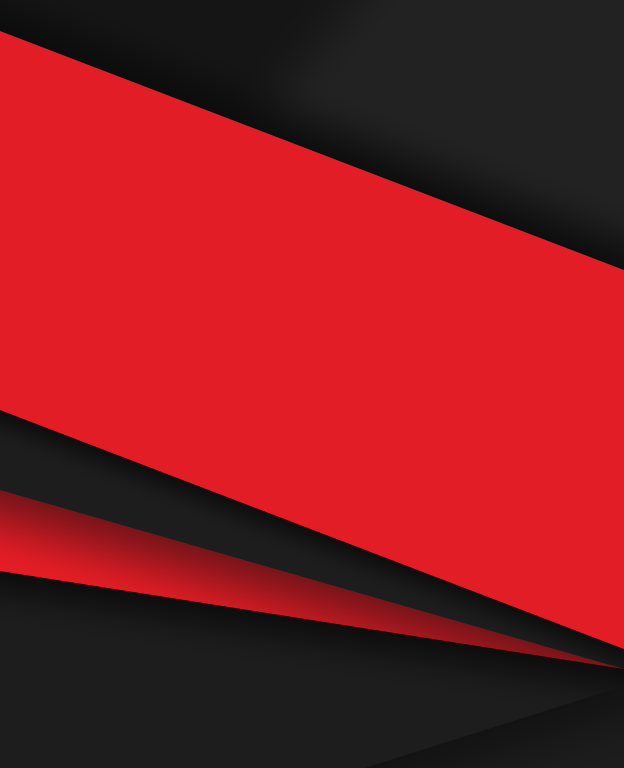
Give the GLSL for this background, as a Shadertoy shader.

```glsl
const float ASPECT = 0.8125;
const vec3 RED = vec3(0.892, 0.112, 0.147);
const vec3 DEEP_RED = vec3(0.43, 0.075, 0.095);
const vec3 CHARCOAL = vec3(0.112);
const vec3 SLATE = vec3(0.133);
const vec3 SOOT = vec3(0.084);
const vec3 SHADE = vec3(0.045);

// Signed distance to the line a-b, positive on its left side
float lineSide(vec2 p, vec2 a, vec2 b) {
    vec2 along = normalize(b - a);
    return dot(p - a, vec2(-along.y, along.x));
}

// Line crossing the whole canvas, given its heights at both sides
float slope(vec2 p, float leftY, float rightY) {
    return lineSide(p, vec2(0.0, leftY), vec2(ASPECT, rightY));
}

// Smooth coverage of the positive side of an edge
float cover(float d, float pixel) {
    return smoothstep(-0.6 * pixel, 0.6 * pixel, d);
}

// Shadow that fades with distance from an edge
vec3 shadowed(vec3 base, vec3 dark, float d, float reach) {
    return mix(dark, base, smoothstep(-0.25 * reach, reach, d));
}

void mainImage(out vec4 fragColor, in vec2 fragCoord) {
    vec2 p = fragCoord / iResolution.xy * vec2(ASPECT, 1.0);
    float pixel = 1.0 / iResolution.y;

    // Edges of the panels
    float bandTop = slope(p, 0.9596, 0.6484);
    float bandBottom = slope(p, 0.4661, 0.1549);
    float bladeTop = slope(p, 0.3620, 0.1289);
    float bladeBottom = slope(p, 0.2565, 0.1289);
    float crease = -lineSide(p, vec2(0.306, 0.857), vec2(0.423, 1.0));
    float corner = -lineSide(p, vec2(0.475, 0.0), vec2(ASPECT, 0.1068));

    // Upper panels, folded along a soft crease
    vec3 upper = shadowed(SLATE, SOOT, crease, 0.085);
    upper = shadowed(upper, SHADE, bandTop, 0.085);

    // Lower panel and the folded corner
    vec3 lower = shadowed(CHARCOAL, SHADE, -bladeBottom, 0.065);
    vec3 fold = shadowed(CHARCOAL, vec3(0.07), corner, 0.09);
    lower = mix(lower, fold, cover(corner, pixel));

    // Tapered red blade and the dark strip over it
    vec3 blade = shadowed(RED, DEEP_RED, -bladeTop, 0.095);
    vec3 strip = shadowed(CHARCOAL, SHADE, -bandBottom, 0.04);

    // Stack from bottom to top
    vec3 color = mix(lower, blade, cover(bladeBottom, pixel));
    color = mix(color, strip, cover(bladeTop, pixel));
    color = mix(color, RED, cover(bandBottom, pixel));
    color = mix(color, upper, cover(bandTop, pixel));
    fragColor = vec4(color, 1.0);
}
```
